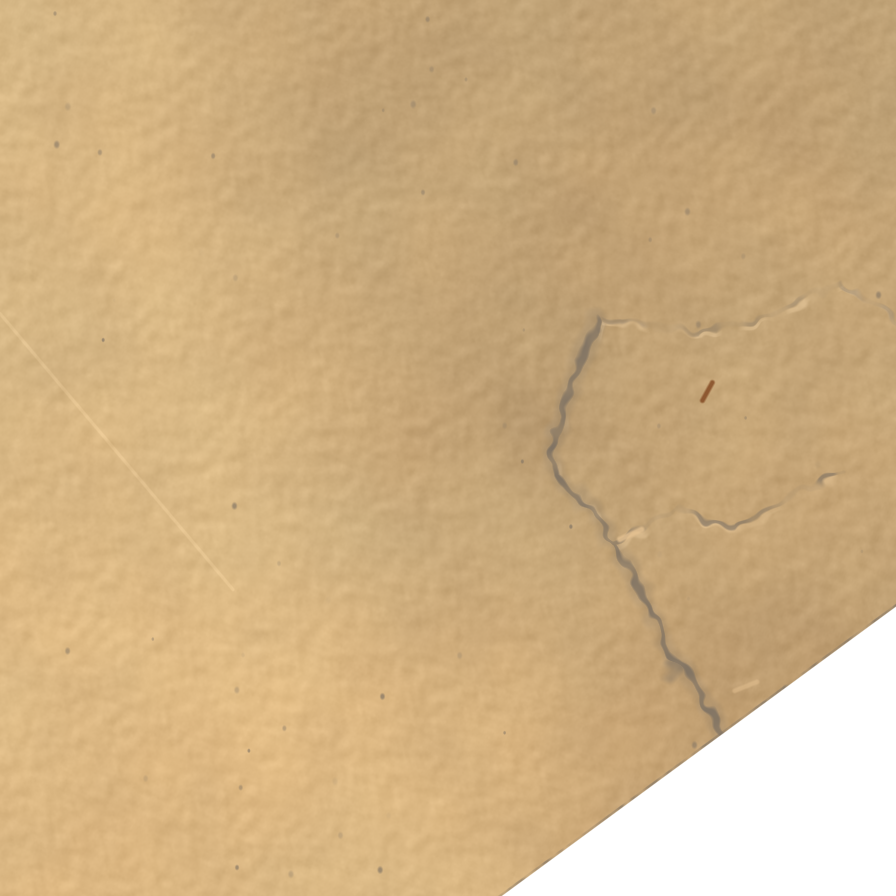
Reproduce this texture procedurally as a Shadertoy shader.

```glsl
// Aged tan paper with soft stains, a branching grey crack and a diagonally cut corner.

#define PAPER_LIGHT vec3(0.865, 0.735, 0.530)
#define PAPER_DARK vec3(0.700, 0.580, 0.420)
#define WARM_TINT vec3(0.022, -0.010, -0.024)
#define CRACK_COLOR vec3(0.50, 0.45, 0.39)
#define FLECK_COLOR vec3(0.50, 0.27, 0.12)
#define STAIN_AMOUNT 0.55
#define GRAIN_AMOUNT 0.075
#define GRAIN_SCALE 75.0
#define CRACK_WIDTH 0.0042
#define SPECK_CELLS 20.0
#define SPECK_SHARE 0.16

float hash(vec2 p) {
    return fract(sin(dot(p, vec2(127.1, 311.7))) * 43758.5453);
}

float noise(vec2 p) {
    vec2 i = floor(p), f = fract(p);
    f = f * f * (3.0 - 2.0 * f);
    return mix(mix(hash(i), hash(i + vec2(1, 0)), f.x),
               mix(hash(i + vec2(0, 1)), hash(i + vec2(1, 1)), f.x), f.y);
}

float fbm(vec2 p) {
    float sum = 0.0, amp = 0.5;
    for (int i = 0; i < 4; i++) {
        sum += amp * noise(p);
        p = mat2(1.6, 1.2, -1.2, 1.6) * p + 7.3;
        amp *= 0.5;
    }
    return sum / 0.9375;
}

float segmentDistance(vec2 p, vec2 a, vec2 b) {
    vec2 ab = b - a;
    return length(p - a - ab * clamp(dot(p - a, ab) / dot(ab, ab), 0.0, 1.0));
}

float pathDistance(vec2 p, vec2 path[5]) {
    float d = 1.0;
    for (int i = 0; i < 4; i++) d = min(d, segmentDistance(p, path[i], path[i + 1]));
    return d;
}

float stroke(float d, float width) {
    return 1.0 - smoothstep(0.25 * width, width, d);
}

float spot(vec2 p, vec2 center, vec2 radius) {
    vec2 q = (p - center) / radius;
    return exp(-dot(q, q));
}

// Broad shading, blotches and fibre relief
vec3 paper(vec2 p) {
    float shade = 0.13 + 0.46 * smoothstep(0.15, 0.85, p.x + 0.45 * (p.y - 0.3));
    shade += STAIN_AMOUNT * (fbm(p * 4.0 + 3.0) - 0.5) + 0.25 * (fbm(p * 17.0) - 0.5);
    shade += 0.20 * spot(p, vec2(0.57, 0.55), vec2(0.08, 0.07));
    shade += 0.22 * spot(p, vec2(0.78, 0.24), vec2(0.16, 0.14));
    shade += 0.15 * spot(p, vec2(0.34, 0.84), vec2(0.12, 0.20));
    shade -= 0.16 * spot(p, vec2(0.16, 0.95), vec2(0.05, 0.18));
    shade -= 0.14 * spot(p, vec2(0.86, 0.76), vec2(0.14, 0.07));
    vec2 g = p * GRAIN_SCALE;
    float relief = fbm(g) - fbm(g + vec2(0.45, -0.55));
    vec3 color = mix(PAPER_LIGHT, PAPER_DARK, clamp(shade, -0.1, 1.1));
    float warmth = fbm(p * 5.0 + 20.0) - 0.35 + 0.5 * (0.45 - p.y);
    return color + WARM_TINT * warmth + GRAIN_AMOUNT * relief;
}

// Sparse small dark specks, one candidate per grid cell
float specks(vec2 p) {
    vec2 cell = floor(p * SPECK_CELLS), q = fract(p * SPECK_CELLS);
    vec2 center = 0.2 + 0.6 * vec2(hash(cell + 3.1), hash(cell + 8.7));
    float present = step(1.0 - SPECK_SHARE, hash(cell + 15.2));
    float radius = mix(0.05, 0.11, hash(cell + 21.4));
    return present * stroke(length((q - center) * vec2(1.2, 0.9)), radius) * hash(cell + 5.9);
}

vec3 addCracks(vec3 color, vec2 p) {
    vec2 upper[5] = vec2[5](vec2(0.667, 0.642), vec2(0.635, 0.564), vec2(0.616, 0.499),
                            vec2(0.620, 0.469), vec2(0.664, 0.427));
    vec2 lower[5] = vec2[5](vec2(0.664, 0.427), vec2(0.703, 0.368), vec2(0.749, 0.271),
                            vec2(0.781, 0.225), vec2(0.810, 0.178));
    vec2 branch[5] = vec2[5](vec2(0.684, 0.395), vec2(0.755, 0.431), vec2(0.820, 0.411),
                             vec2(0.898, 0.453), vec2(0.944, 0.473));
    vec2 seam[5] = vec2[5](vec2(0.667, 0.645), vec2(0.781, 0.629), vec2(0.859, 0.648),
                           vec2(0.937, 0.684), vec2(1.010, 0.635));
    vec2 wobble = vec2(noise(p * 75.0), noise(p * 75.0 + 40.0)) - 0.5;
    vec2 q = p + 0.010 * wobble;
    float wear = noise(p * 60.0 + 9.0), gaps = smoothstep(0.35, 0.75, noise(p * 38.0));
    float mainPath = min(pathDistance(q, upper), pathDistance(q, lower));
    float branchPath = pathDistance(q, branch), seamPath = pathDistance(q, seam);
    vec2 lit = q + vec2(-0.005, 0.004);
    float ridge = stroke(min(pathDistance(lit, upper), pathDistance(lit, branch)), 0.005);
    color += 0.06 * ridge * gaps + 0.07 * stroke(pathDistance(lit, seam), 0.004) * gaps;
    float ink = stroke(mainPath, CRACK_WIDTH * (0.9 + 0.9 * wear)) * (0.55 + 0.45 * wear);
    ink = max(ink, 0.22 * stroke(mainPath, 0.016));
    ink = max(ink, stroke(branchPath, CRACK_WIDTH) * (0.10 + 0.55 * gaps));
    ink = max(ink, stroke(seamPath, CRACK_WIDTH) * (0.06 + 0.32 * gaps));
    ink = max(ink, 0.85 * stroke(length(q - vec2(0.753, 0.254)), 0.017) * (0.5 + 0.5 * wear));
    return mix(color, CRACK_COLOR, ink);
}

void mainImage(out vec4 fragColor, in vec2 fragCoord) {
    vec2 p = fragCoord / iResolution.y;
    vec3 color = addCracks(paper(p), p);
    color = mix(color, CRACK_COLOR, 0.7 * specks(p));

    // Pale crease, raised chips and a rusty fleck
    color += 0.045 * stroke(segmentDistance(p, vec2(0.0, 0.65), vec2(0.26, 0.342)), 0.0028);
    float chips = stroke(segmentDistance(p, vec2(0.692, 0.398), vec2(0.716, 0.409)), 0.005);
    chips = max(chips, 0.6 * stroke(segmentDistance(p, vec2(0.82, 0.229), vec2(0.845, 0.239)), 0.004));
    color = mix(color, vec3(0.90, 0.76, 0.57), 0.8 * chips);
    float fleck = stroke(segmentDistance(p, vec2(0.784, 0.553), vec2(0.795, 0.573)), 0.0042);
    color = mix(color, FLECK_COLOR, 0.8 * fleck);

    // Cut corner with a thin broken grey rim
    float cut = dot(p - vec2(0.56, 0.0), normalize(vec2(-0.323, 0.44)));
    float rim = stroke(abs(cut - 0.001), 0.0025) * noise(p * 130.0);
    color = mix(color, CRACK_COLOR, 0.8 * rim);
    float soft = 0.8 / iResolution.y;
    color = mix(vec3(1.0), color, smoothstep(-soft, soft, cut));
    fragColor = vec4(color, 1.0);
}
```
